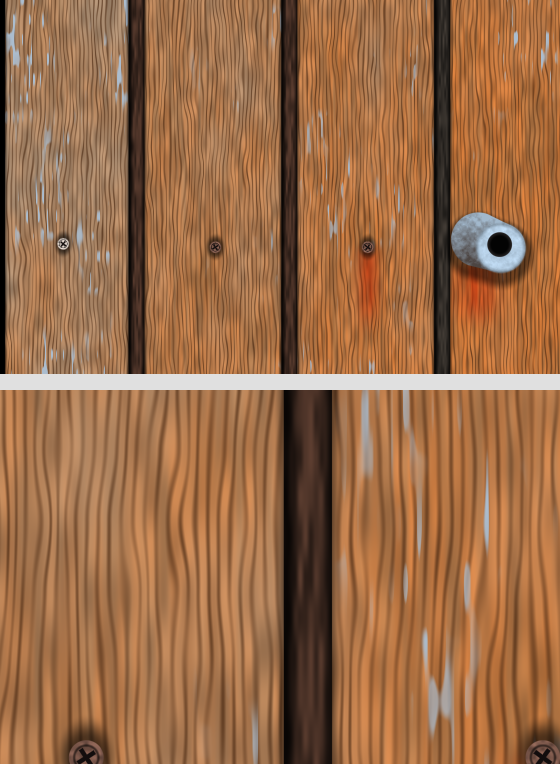
Top: the whole. Bottom: its middle third, enlarged.
Give the GLSL for this texture, as a Shadertoy shader.

```glsl
// Weathered wooden planks with dark grooves, screws, rust stains and a metal pipe stub.

// Layout, in units of the canvas height
const float PITCH = 0.4085;        // plank to plank
const float FIRST_GROOVE = 0.365;
const float GROOVE_HALF = 0.0215;
const float LEFT_EDGE = 0.0136;
const float GRAIN_FREQ = 92.0;
const vec2 FIRST_SCREW = vec2(0.169, 0.348);
const float SCREW_RADIUS = 0.0155;
const float SCREW_COUNT = 3.0;
const vec2 PIPE_BASE = vec2(1.279, 0.359);
const vec2 PIPE_FACE = vec2(1.339, 0.337);
const float BASE_RADIUS = 0.073;
const float FACE_RADIUS = 0.066;
const vec2 HOLE = vec2(1.336, 0.346);
const float HOLE_RADIUS = 0.033;
const vec4 WEATHERING = vec4(0.66, 0.48, 0.26, 0.06); // one per plank

// Colours
const vec3 ORANGE_WOOD = vec3(0.81, 0.47, 0.22);
const vec3 BROWN_WOOD = vec3(0.67, 0.44, 0.25);
const vec3 GREY_WOOD = vec3(0.64, 0.55, 0.46);
const vec3 PORE = vec3(0.30, 0.17, 0.08);
const vec3 GROOVE = vec3(0.27, 0.18, 0.14);
const vec3 PALE_PAINT = vec3(0.67, 0.74, 0.81);
const vec3 RUST = vec3(0.76, 0.22, 0.06);
const vec3 METAL = vec3(0.72, 0.82, 0.91);
const vec3 METAL_SHADE = vec3(0.30, 0.27, 0.26);

float hash(vec2 p) {
    vec3 q = fract(p.xyx * 0.1031);
    q += dot(q, q.yzx + 33.33);
    return fract((q.x + q.y) * q.z);
}

float noise(vec2 p) {
    vec2 i = floor(p), f = fract(p);
    f = f * f * (3.0 - 2.0 * f);
    return mix(mix(hash(i), hash(i + vec2(1, 0)), f.x),
               mix(hash(i + vec2(0, 1)), hash(i + vec2(1, 1)), f.x), f.y);
}

float fbm(vec2 p) {
    return 0.55 * noise(p) + 0.3 * noise(p * 2.1 + 17.0) + 0.15 * noise(p * 4.3 + 41.0);
}

// Wavy, broken pore lines: 1 in a pore, 0 between
float pores(vec2 p) {
    float w = p.x * GRAIN_FREQ + 1.8 * noise(p * vec2(12, 4)) + 0.9 * noise(p * vec2(50, 16));
    float line = smoothstep(0.35, 1.0, abs(2.0 * fract(w) - 1.0));
    return line * (0.3 + 0.7 * noise(vec2(floor(w + 0.5) * 7.3, p.y * 13.0)));
}

vec3 plankColor(vec2 p, float plank) {
    vec2 s = p + vec2(0.0, plank * 5.7); // separate grain for each plank
    float patches = fbm(s * vec2(9, 4));
    float streak = noise(s * vec2(150, 8));
    float grey = WEATHERING[int(clamp(plank, 0.0, 3.0))];
    grey += 0.9 * (patches - 0.5) + 0.22 * (p.y - 0.5);
    vec3 col = mix(BROWN_WOOD, ORANGE_WOOD, smoothstep(0.2, 0.75, 0.5 * streak + 0.7 * patches));
    col = mix(col, GREY_WOOD, clamp(grey, 0.0, 0.9));
    col *= 0.86 + 0.28 * noise(s * vec2(90, 22));
    col = mix(col, PORE, 0.72 * pores(s));
    // Flecks of old paint, gathered in patches
    float cluster = smoothstep(0.5, 0.72, fbm(s * vec2(11, 5) + 63.0));
    float fleck = smoothstep(0.69, 0.86, noise(s * vec2(165, 19) + 9.0));
    return mix(col, PALE_PAINT, fleck * cluster * smoothstep(0.0, 0.3, grey + 0.1));
}

// Stain running down from a point
float stain(vec2 p, vec2 top, vec2 size) {
    vec2 q = (p - top) / size;
    float fade = smoothstep(0.1, -0.1, q.y) * smoothstep(-1.1, -0.5, q.y);
    return exp(-q.x * q.x) * fade * (0.5 + 0.5 * noise(p * vec2(110, 14)));
}

void addScrews(inout vec3 col, vec2 p, float px) {
    for (float i = 0.0; i < SCREW_COUNT; i++) {
        vec2 q = p - FIRST_SCREW - vec2(i * (PITCH - 0.0015), -0.009 * min(i, 1.0));
        float r = length(q), turn = 0.5 + 0.7 * hash(vec2(i, 4.0));
        col *= 1.0 - 0.6 * smoothstep(0.028, 0.012, length(q * vec2(1.0, 0.7)));
        vec3 head = mix(vec3(0.76, 0.72, 0.69), vec3(0.48, 0.34, 0.29), min(i, 1.0));
        head *= 0.75 + 0.5 * noise(q * 260.0 + i * 9.0);
        head *= 1.0 - 0.55 * smoothstep(0.002, 0.0, abs(r - 0.0108));
        vec2 c = abs(mat2(cos(turn), -sin(turn), sin(turn), cos(turn)) * q);
        float slot = max(min(c.x, c.y) - 0.002, max(c.x, c.y) - 0.009);
        head = mix(head, vec3(0.07, 0.05, 0.05), smoothstep(px, -px, slot));
        col = mix(col, head, smoothstep(px, -px, r - SCREW_RADIUS));
    }
}

void addPipe(inout vec3 col, vec2 p, float px) {
    vec2 axis = PIPE_FACE - PIPE_BASE, q = p - PIPE_BASE;
    float t = clamp(dot(q, axis) / dot(axis, axis), 0.0, 1.0);
    float radius = mix(BASE_RADIUS, FACE_RADIUS, t);
    vec2 side = q - axis * t;
    float d = length(side) - radius;
    col *= 1.0 - 0.5 * smoothstep(0.025, 0.0, d + 0.2 * q.y);
    // Rough wall, lit from above
    float rough = fbm(p * 75.0);
    float light = 0.55 + 0.5 * dot(side, vec2(0.1, 0.99)) / radius + 0.8 * (rough - 0.5);
    vec3 wall = mix(METAL_SHADE, METAL * 0.88, clamp(light, 0.0, 1.0));
    col = mix(col, wall, smoothstep(px, -px, d));
    // Front face and bore
    float face = length(p - PIPE_FACE) - FACE_RADIUS;
    vec3 rim = METAL * (0.86 + 0.26 * rough) * (1.0 - 0.25 * smoothstep(-0.012, 0.0, face));
    col = mix(col, rim, smoothstep(0.003 + px, -0.003 - px, face));
    float bore = length(p - HOLE) - HOLE_RADIUS;
    vec3 inside = mix(vec3(0.01), vec3(0.13, 0.12, 0.12), smoothstep(-0.012, 0.0, bore));
    col = mix(col, inside, smoothstep(px, -px, bore));
}

void mainImage(out vec4 fragColor, in vec2 fragCoord) {
    vec2 p = fragCoord / iResolution.y;
    float px = 0.75 / iResolution.y;
    float k = (p.x - FIRST_GROOVE) / PITCH;
    float across = (fract(k + 0.5) - 0.5) * PITCH;
    float edge = min(abs(across) - GROOVE_HALF, p.x - LEFT_EDGE); // > 0 on wood

    vec3 wood = plankColor(p, floor(k) + 1.0);
    float rust = stain(p, vec2(0.985, 0.335), vec2(0.027, 0.23))
               + stain(p, vec2(1.275, 0.29), vec2(0.055, 0.17));
    wood = mix(wood, RUST * (0.75 + 0.4 * noise(p * vec2(160, 30))), 0.8 * min(rust, 1.0));
    wood *= 0.6 + 0.4 * smoothstep(0.0, 0.009, edge);

    // Groove floor: streaky brown between shadowed walls
    vec3 groove = mix(GROOVE, vec3(0.20, 0.18, 0.16), step(1.5, k));
    groove *= 0.6 + 0.75 * noise(p * vec2(210, 28));
    groove *= 1.0 - 0.85 * smoothstep(0.35, 1.0, abs(across / GROOVE_HALF - 0.1));
    groove *= step(LEFT_EDGE, p.x);

    vec3 col = mix(groove, wood, smoothstep(-px, px, edge));
    addScrews(col, p, px);
    addPipe(col, p, px);
    fragColor = vec4(clamp(col, 0.0, 1.0), 1.0);
}
```
